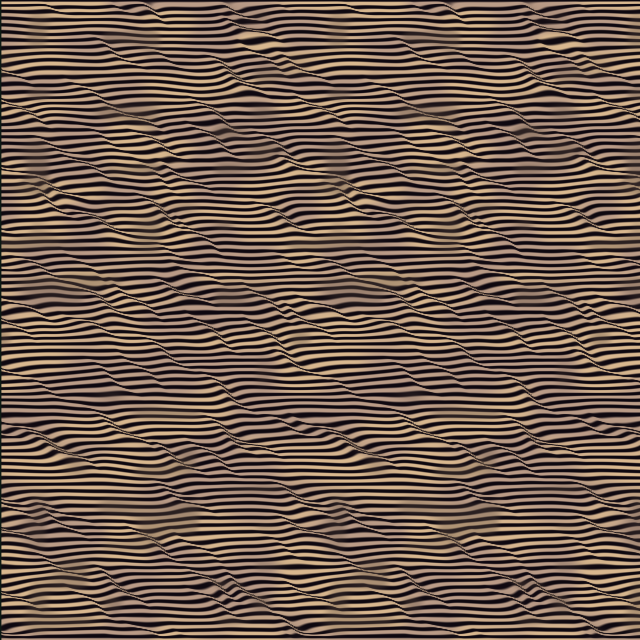
Write a WebGL 2 fragment shader that draws this pattern.

```glsl
#version 300 es
precision highp float;

uniform vec2 u_resolution;
out vec4 outColor;

const float STRIPES = 92.5;          // stripes from bottom to top
const float REPEAT = 0.469;          // width of one repeat of the faults
const vec2 FAULT_GRID = vec2(5.0, 16.0); // faults per repeat, faults per height
const float FAULT_REACH = 0.065;     // half length of a fault
const float FAULT_SPREAD = 0.035;    // distance over which its shift fades
const float FAULT_WIDTH = 0.0028;    // thickness of the steep step
const vec2 FAULT_ANGLE = vec2(-0.72, -0.38);
const vec2 FAULT_SHIFT = vec2(0.25, 0.95); // in stripe periods
const float WAVE_SHIFT = 0.9;
const float SMEAR = 0.35;
const vec2 STRIPE_EDGE = vec2(0.10, 0.88);
const float BORDER = 0.0022;

const vec3 DARK = vec3(0.055, 0.030, 0.060);
const vec3 MID = vec3(0.38, 0.31, 0.26);
const vec3 MAUVE = vec3(0.73, 0.61, 0.53);
const vec3 GOLD = vec3(0.85, 0.72, 0.56);
const vec3 BORDER_COLOR = vec3(0.05, 0.10, 0.08);

vec2 hash2(vec2 p) {
  vec3 q = fract(p.xyx * vec3(0.1031, 0.1030, 0.0973));
  q += dot(q, q.yzx + 33.33);
  return fract((q.xx + q.yz) * q.zy);
}

// Value noise that wraps after grid.x cells in each repeat
float wrappedNoise(vec2 uv, vec2 grid, float seed) {
  vec2 p = uv * grid / vec2(REPEAT, 1.0);
  vec2 cell = floor(p);
  vec2 f = fract(p);
  f = f * f * (3.0 - 2.0 * f);
  float left = mod(cell.x, grid.x);
  float right = mod(cell.x + 1.0, grid.x);
  float low = mix(hash2(vec2(left, cell.y) + seed).x,
                  hash2(vec2(right, cell.y) + seed).x, f.x);
  float high = mix(hash2(vec2(left, cell.y + 1.0) + seed).x,
                   hash2(vec2(right, cell.y + 1.0) + seed).x, f.x);
  return mix(low, high, f.y);
}

// Sum of slanted faults: x is the stripe shift, y the smear near the steps
vec2 faultField(vec2 uv) {
  vec2 cellSize = vec2(REPEAT, 1.0) / FAULT_GRID;
  vec2 home = floor(uv / cellSize);
  vec2 field = vec2(0.0);
  for (int j = -1; j <= 1; j++) {
    for (int i = -1; i <= 1; i++) {
      vec2 cell = home + vec2(i, j);
      vec2 id = vec2(mod(cell.x, FAULT_GRID.x), cell.y);
      vec2 jitter = hash2(id + 7.0);
      vec2 traits = hash2(id + 61.0);
      float angle = mix(FAULT_ANGLE.x, FAULT_ANGLE.y, traits.x);
      vec2 along = vec2(cos(angle), sin(angle));
      vec2 offset = uv - (cell + jitter) * cellSize;
      float u = dot(offset, along) / FAULT_REACH;
      float d = dot(offset, vec2(-along.y, along.x));
      d += 0.003 * cos(u * 5.0 + jitter.x * 6.0);
      float ends = max(1.0 - u * u, 0.0);
      float fade = max(1.0 - abs(d) / FAULT_SPREAD, 0.0);
      float shift = mix(FAULT_SHIFT.x, FAULT_SHIFT.y, traits.y);
      float side = d / sqrt(d * d + FAULT_WIDTH * FAULT_WIDTH);
      field.x += shift * side * ends * ends * fade * fade;
      field.y += shift * ends * ends * pow(fade, 8.0);
    }
  }
  return field;
}

void main() {
  vec2 uv = gl_FragCoord.xy / u_resolution;

  // Stripe phase, shifted by faults and slow waves, calm at top and bottom
  vec2 faults = faultField(uv);
  float waves = wrappedNoise(uv, vec2(6.0, 22.0), 113.0) - 0.5;
  float calm = smoothstep(0.0, 0.015, uv.y) * smoothstep(1.0, 0.985, uv.y);
  float phase = (uv.y - 1.0) * STRIPES + calm * (faults.x + WAVE_SHIFT * waves);

  // Soft stripe profile
  float wave = 0.5 - 0.5 * cos(6.28319 * phase);
  float stripe = smoothstep(STRIPE_EDGE.x, STRIPE_EDGE.y, wave);

  // Light stripes drift between two tints
  float tint = wrappedNoise(uv, vec2(7.0, 30.0), 211.0);
  vec3 color = mix(DARK, mix(MAUVE, GOLD, smoothstep(0.25, 0.75, tint)), stripe);

  // Contrast is lost in flat patches, at steps and where stripes get too fine
  float patches = smoothstep(0.68, 0.95, wrappedNoise(uv, vec2(8.0, 34.0), 307.0));
  float fine = smoothstep(0.4, 0.9, fwidth(phase));
  float blur = clamp(SMEAR * (faults.y + patches) + fine, 0.0, 0.8);
  color = mix(color, MID, blur * calm);

  // Thin dark border at the left
  color = mix(BORDER_COLOR, color, smoothstep(0.5 * BORDER, 1.5 * BORDER, uv.x));
  outColor = vec4(color, 1.0);
}
```
